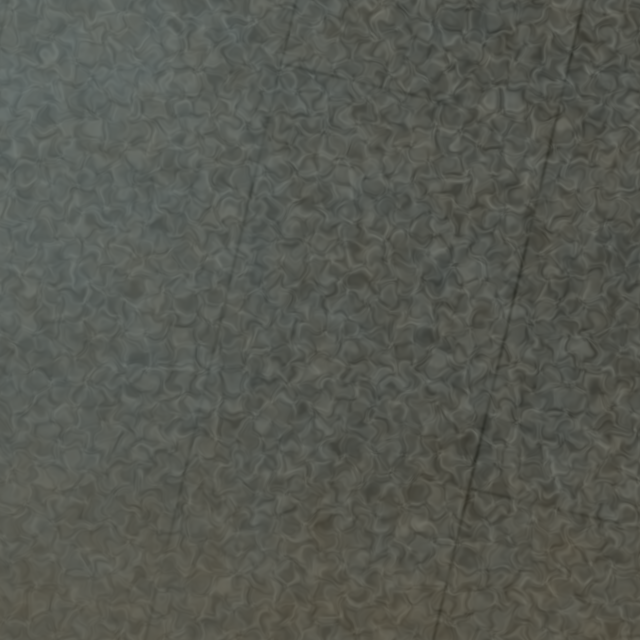
This texture is drawn by a WebGL 1 fragment shader. Its source:

```glsl
precision highp float;
// Dim grey-green stone paving: soft wormy grain, thin slanted joints, cool light from the upper left.
uniform vec2 u_resolution;

#define STONE vec3(0.316, 0.321, 0.292)
#define COOL_LIGHT vec3(0.062, 0.087, 0.100)
#define WARM_TINT vec3(0.022, 0.008, -0.008)
#define GRAIN_FREQ 58.0
#define GRAIN_CONTRAST 0.135
#define SLAB_WIDTH 0.45
#define SLAB_LENGTH 1.188
#define JOINT_SLOPE 0.236
#define JOINT_WIDTH 0.0032
#define JOINT_DEPTH 0.085

float hash(vec2 p) {
  vec3 q = fract(vec3(p.xyx) * 0.1031);
  q += dot(q, q.yzx + 33.33);
  return fract((q.x + q.y) * q.z);
}

// Contribution of one lattice corner to the gradient noise
float corner(vec2 cell, vec2 offset) {
  float angle = 6.2832 * hash(cell);
  return dot(vec2(cos(angle), sin(angle)), offset);
}

float noise(vec2 p) {
  vec2 i = floor(p), f = fract(p);
  vec2 s = f * f * f * (f * (f * 6.0 - 15.0) + 10.0);
  vec2 e = vec2(1.0, 0.0);
  float low = mix(corner(i, f), corner(i + e.xy, f - e.xy), s.x);
  float high = mix(corner(i + e.yx, f - e.yx), corner(i + e.xx, f - e.xx), s.x);
  return mix(low, high, s.y);
}

// Warped noise whose blobs bend into short flakes of varied direction
float stoneGrain(vec2 uv) {
  vec2 p = uv * GRAIN_FREQ + 40.0;
  vec2 warp = vec2(noise(p * 0.7 + 17.3), noise(p * 0.7 + 91.7));
  vec2 q = p + 1.3 * warp;
  float flakes = 0.72 * noise(q) + 0.42 * noise(q * 1.9 + 53.1);
  float clumps = 0.26 * noise(p * 0.37 + 7.9);
  return flakes + clumps;
}

float softLine(float d) {
  return exp(-d * d / (JOINT_WIDTH * JOINT_WIDTH));
}

// Long joints between columns, with cross joints staggered by half a slab
float joints(vec2 uv) {
  float across = (uv.x - JOINT_SLOPE * uv.y - 0.227) / SLAB_WIDTH;
  float column = floor(across);
  float inColumn = across - column;
  float sideGap = min(inColumn, 1.0 - inColumn) * SLAB_WIDTH;

  float along = uv.y + JOINT_SLOPE * uv.x - 1.004;
  float stagger = 0.5 * mod(column, 2.0);
  float row = fract(along / SLAB_LENGTH + stagger + 0.5) - 0.5;
  float endGap = abs(row) * SLAB_LENGTH;

  float wear = clamp(0.75 + 0.9 * noise(uv * 9.0 + 5.0), 0.3, 1.0);
  float strength = mix(0.5, 1.0, smoothstep(0.2, 0.8, uv.x));
  float endFade = 0.75 * (1.0 - smoothstep(0.35, 0.85, inColumn));
  endFade *= smoothstep(0.1, 0.5, uv.x);
  float side = softLine(sideGap) * strength;
  return wear * max(side, softLine(endGap) * endFade);
}

void main() {
  vec2 uv = gl_FragCoord.xy / u_resolution;

  // Broad lighting
  vec2 fromLight = uv - vec2(0.0, 1.0);
  float light = exp(-4.0 * fromLight.x * fromLight.x - 1.5 * fromLight.y * fromLight.y);
  float warmth = 1.0 - smoothstep(0.0, 0.4, uv.y);
  vec3 color = STONE + COOL_LIGHT * light + WARM_TINT * warmth;

  // Faint patches of brown and blue-green
  float tint = noise(uv * 11.0 + 3.0) + 0.7 * noise(uv * 31.0 + 60.0);
  color += tint * vec3(0.010, -0.002, -0.014);
  color += 0.018 * noise(uv * 6.0 + 21.0);

  // Grain is crisper toward the upper right
  float clarity = mix(0.72, 1.12, smoothstep(0.0, 0.8, uv.x));
  clarity *= mix(0.8, 1.0, smoothstep(0.0, 0.4, uv.y));
  color += stoneGrain(uv) * GRAIN_CONTRAST * clarity * vec3(0.98, 1.0, 0.97);

  color -= JOINT_DEPTH * joints(uv);
  gl_FragColor = vec4(clamp(color, 0.0, 1.0), 1.0);
}
```
